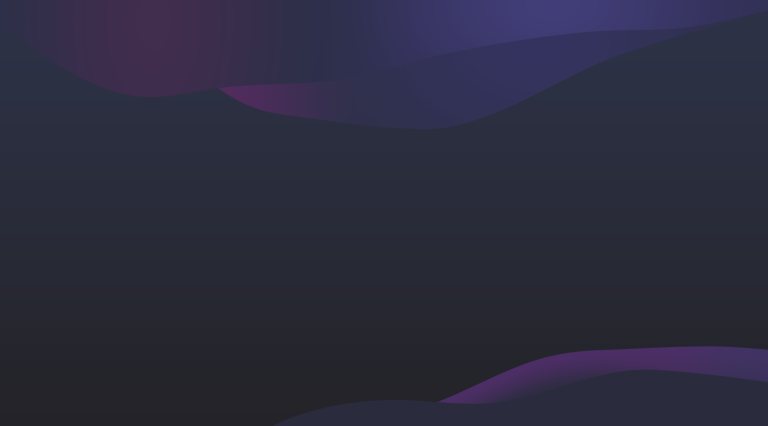
Write a WebGL 1 fragment shader that draws this background.

```glsl
precision highp float;
// Dark slate backdrop with violet and indigo waves along the top and the lower right.

uniform vec2 u_resolution;

// Extends a curve with a cubic span; each knot holds x, height and slope.
float span(float height, float x, vec3 a, vec3 b) {
  float w = b.x - a.x;
  float t = (x - a.x) / w;
  if (t < 0.0) return height;
  t = min(t, 1.0);
  float s = t * t * (3.0 - 2.0 * t);
  float r = 1.0 - t;
  return mix(a.y, b.y, s) + w * t * r * (a.z * r - b.z * t);
}

// Lower rim of the top wave.
float topRim(float x) {
  float h = span(1.0, x, vec3(0.0, 0.941, -1.3), vec3(0.195, 0.772, 0.0));
  h = span(h, x, vec3(0.195, 0.772, 0.0), vec3(0.284, 0.793, 0.24));
  h = span(h, x, vec3(0.284, 0.793, 0.24), vec3(0.43, 0.81, 0.2));
  h = span(h, x, vec3(0.43, 0.81, 0.2), vec3(0.573, 0.871, 0.38));
  h = span(h, x, vec3(0.573, 0.871, 0.38), vec3(0.78, 0.927, 0.13));
  h = span(h, x, vec3(0.78, 0.927, 0.13), vec3(0.885, 0.934, 0.2));
  return span(h, x, vec3(0.885, 0.934, 0.2), vec3(1.0, 0.976, 0.45));
}

// Lower rim of the band hanging below the top wave.
float bandRim(float x) {
  float h = span(2.0, x, vec3(0.284, 0.793, -1.3), vec3(0.365, 0.732, -0.25));
  h = span(h, x, vec3(0.365, 0.732, -0.25), vec3(0.553, 0.697, -0.02));
  h = span(h, x, vec3(0.553, 0.697, -0.02), vec3(0.69, 0.772, 0.87));
  h = span(h, x, vec3(0.69, 0.772, 0.87), vec3(0.807, 0.871, 0.62));
  return span(h, x, vec3(0.807, 0.871, 0.62), vec3(1.0, 0.976, 0.55));
}

// Crest of the violet wave at the lower right.
float violetCrest(float x) {
  float h = span(-1.0, x, vec3(0.569, 0.056, 0.7), vec3(0.69, 0.15, 0.62));
  h = span(h, x, vec3(0.69, 0.15, 0.62), vec3(0.78, 0.178, 0.06));
  h = span(h, x, vec3(0.78, 0.178, 0.06), vec3(0.924, 0.187, 0.0));
  return span(h, x, vec3(0.924, 0.187, 0.0), vec3(1.0, 0.179, -0.15));
}

// Crest of the slate wave in front of it.
float slateCrest(float x) {
  float h = span(-1.0, x, vec3(0.354, 0.0, 0.85), vec3(0.51, 0.061, 0.03));
  h = span(h, x, vec3(0.51, 0.061, 0.03), vec3(0.62, 0.052, 0.0));
  h = span(h, x, vec3(0.62, 0.052, 0.0), vec3(0.85, 0.132, -0.1));
  return span(h, x, vec3(0.85, 0.132, -0.1), vec3(1.0, 0.103, -0.25));
}

float glow(vec2 p, vec2 center, vec2 radius) {
  return 1.0 - smoothstep(0.0, 1.0, length((p - center) / radius));
}

void main() {
  vec2 p = gl_FragCoord.xy / u_resolution;
  float soft = 0.8 / u_resolution.y;

  // Vertical slate gradient
  vec3 color = mix(vec3(0.139, 0.139, 0.16), vec3(0.157, 0.166, 0.215), smoothstep(0.0, 0.5, p.y));
  color = mix(color, vec3(0.172, 0.192, 0.27), smoothstep(0.35, 0.95, p.y));

  // Hanging band: magenta tip turning indigo, fading to the right
  vec3 band = mix(vec3(0.18, 0.19, 0.29), vec3(0.205, 0.2, 0.375), glow(p, vec2(0.7, 0.9), vec2(0.33, 0.4)));
  band = mix(vec3(0.325, 0.17, 0.37), band, smoothstep(0.27, 0.49, p.x));
  color = mix(color, band, smoothstep(-soft, soft, p.y - bandRim(p.x)));

  // Top wave with plum and blue glows
  vec3 top = mix(vec3(0.172, 0.185, 0.28), vec3(0.195, 0.19, 0.335), smoothstep(0.36, 0.56, p.x));
  top = mix(top, vec3(0.255, 0.175, 0.305), glow(p, vec2(0.2, 0.95), vec2(0.24, 0.75)));
  top = mix(top, vec3(0.255, 0.24, 0.47), glow(p, vec2(0.72, 0.99), vec2(0.3, 0.32)));
  color = mix(color, top, smoothstep(-soft, soft, p.y - topRim(p.x)));

  // Violet wave, bright at the crest and fading downward
  vec3 slate = vec3(0.165, 0.17, 0.24);
  float crest = violetCrest(p.x);
  float fadeDepth = mix(0.1, 0.2, smoothstep(0.78, 0.92, p.x));
  vec3 violet = mix(vec3(0.3, 0.18, 0.4), vec3(0.25, 0.2, 0.39), smoothstep(0.84, 1.0, p.x));
  violet = mix(violet, slate, smoothstep(0.0, fadeDepth, crest - p.y));
  color = mix(color, violet, smoothstep(-soft, soft, crest - p.y));

  // Slate wave in front
  color = mix(color, slate, smoothstep(-soft, soft, slateCrest(p.x) - p.y));

  gl_FragColor = vec4(color, 1.0);
}
```
